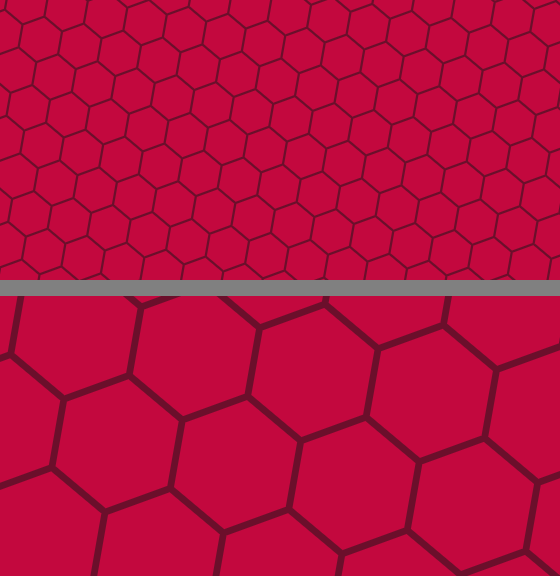
Top, the full canvas; bottom, a detail of the centre.
This pattern is drawn by a Shadertoy shader. Its source:

```glsl
// Crimson honeycomb of tilted hexagons with thin dark outlines.

// Distance to the nearest cell border; neighbouring centres are 1 apart.
float hexBorder(vec2 p) {
    vec2 period = vec2(1.0, sqrt(3.0));
    vec2 a = mod(p, period) - 0.5 * period;
    vec2 b = mod(p - 0.5 * period, period) - 0.5 * period;
    vec2 cell = abs(dot(a, a) < dot(b, b) ? a : b);
    return 0.5 - max(cell.x, dot(cell, 0.5 * period));
}

void mainImage(out vec4 fragColor, in vec2 fragCoord) {
    // Centred coordinates, in canvas heights
    vec2 p = (fragCoord - 0.5 * iResolution.xy) / iResolution.y;
    float pixel = 1.0 / iResolution.y;

    // Place a cell centre and tilt the grid
    p -= vec2(-0.0529, -0.0341);
    float tilt = radians(10.0);
    float c = cos(tilt), s = sin(tilt);
    p = vec2(c * p.x - s * p.y, s * p.x + c * p.y);

    // Outline coverage, smoothed over one pixel
    float spacing = 0.1432;
    float border = hexBorder(p / spacing) * spacing;
    float line = clamp(0.5 - (border - 0.00405) / pixel, 0.0, 1.0);

    vec3 crimson = vec3(0.765, 0.03, 0.245);
    vec3 maroon = vec3(0.42, 0.06, 0.17);
    fragColor = vec4(mix(crimson, maroon, line), 1.0);
}
```
